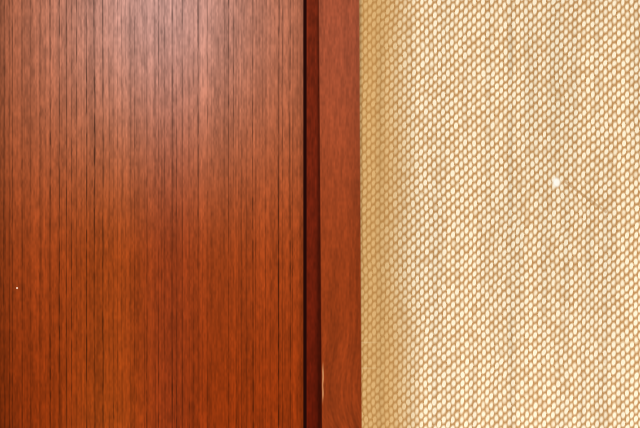
A WebGL 1 fragment shader for this texture:

```glsl
precision highp float;
// A varnished wood door, a dark gap and a narrow upright beside a woven cane panel.
// Wood is long stretched noise with thin scattered veins and a soft glare from above;
// the cane is a staggered lattice of near upright strands with uneven light.
uniform vec2 u_resolution;

float hash(vec2 p) {
  return fract(sin(dot(p, vec2(127.1, 311.7))) * 43758.5453);
}

float noise(vec2 p) {
  vec2 i = floor(p), f = fract(p);
  f = f * f * (3.0 - 2.0 * f);
  return mix(mix(hash(i), hash(i + vec2(1.0, 0.0)), f.x),
             mix(hash(i + vec2(0.0, 1.0)), hash(i + 1.0), f.x), f.y);
}

// Soft step at x = edge, about one pixel wide
float side(float edge, float x) {
  float w = 0.9 / u_resolution.x;
  return smoothstep(edge - w, edge + w, x);
}

float segment(vec2 p, vec2 a, vec2 b) {
  vec2 d = b - a;
  return length(p - a - d * clamp(dot(p - a, d) / dot(d, d), 0.0, 1.0));
}

// Signed grain around zero: bands, long fibres, short pores and fine speckle
float grain(vec2 p) {
  float bands = noise(vec2(p.x * 42.0, p.y * 0.6)) - 0.5;
  float fibres = noise(vec2(p.x * 135.0, p.y * 2.5)) - 0.5;
  float pores = noise(vec2(p.x * 250.0, p.y * 42.0)) - 0.5;
  float speckle = noise(p * vec2(300.0, 120.0)) - 0.5;
  return bands * 0.16 + fibres * 0.16 + pores * 0.19 + speckle * 0.12;
}

// Thin dark lines, one at a random place in each column, partly broken
float veins(vec2 p, float columns, float width) {
  float x = p.x * columns + 0.15 * (noise(vec2(p.x * 4.0, p.y * 3.0)) - 0.5);
  float id = floor(x);
  float place = 0.25 + 0.5 * hash(vec2(id, columns));
  float line = exp(-pow((fract(x) - place) / (columns * width), 2.0));
  float depth = hash(vec2(id, columns + 5.0));
  float broken = smoothstep(0.2, 0.7, noise(vec2(id * 7.0, p.y * 40.0)));
  float fade = smoothstep(0.1, 0.6, noise(vec2(id * 3.0 + 0.5, p.y * 2.5)));
  return line * depth * (0.4 + 0.6 * broken) * (0.4 + 0.6 * fade);
}

vec3 door(vec2 uv, vec2 p) {
  vec3 col = mix(vec3(0.58, 0.21, 0.05), vec3(0.65, 0.29, 0.13), smoothstep(0.0, 0.75, uv.y));
  col = mix(col, vec3(0.68, 0.31, 0.09), 0.6 * exp(-pow((uv.x - 0.17) / 0.07, 2.0)) * (1.0 - uv.y));
  col = mix(col, vec3(0.55, 0.21, 0.11), 0.4 * exp(-pow((uv.x - 0.265) / 0.045, 2.0)));

  // Glare falling from the top edge
  float across = exp(-pow((uv.x - 0.25) / 0.19, 2.0));
  float glare = smoothstep(0.36, 1.03, uv.y) * (0.25 + 0.75 * across);
  col = mix(col, vec3(0.79, 0.61, 0.57), glare * 0.92);

  col *= 1.0 + grain(p) * 0.9;
  col *= 1.0 - 0.42 * veins(p, 48.0, 0.0015);
  col *= 1.0 - 0.30 * veins(p + 0.31, 95.0, 0.0013);
  float seam = exp(-pow((uv.x - 0.285) / 0.0012, 2.0)) + exp(-pow((uv.x - 0.269) / 0.0010, 2.0));
  col *= 1.0 - 0.28 * seam * (0.4 + 0.6 * noise(vec2(2.0, p.y * 24.0)));
  col *= 1.0 - 0.10 * smoothstep(0.05, 0.0, uv.x);

  // Tiny pale nick
  return mix(col, vec3(0.93, 0.80, 0.72), smoothstep(0.004, 0.001, length(p - vec2(0.040, 0.327))));
}

vec3 upright(vec2 uv, vec2 p) {
  vec3 col = mix(vec3(0.60, 0.24, 0.09), vec3(0.65, 0.32, 0.21), smoothstep(0.25, 1.0, uv.y));
  float bend = 0.02 * smoothstep(0.3, 0.0, uv.y) * sin(uv.y * 14.0);
  col *= 1.0 + grain(p + vec2(7.0 + bend, 7.0)) * 0.75;
  col *= 1.0 - 0.10 * smoothstep(0.545, 0.562, uv.x);

  // Chipped lower left edge
  float chip = smoothstep(0.0022, 0.0006, abs(uv.x - 0.5035 - 0.002 * noise(vec2(uv.y * 50.0, 3.0))));
  chip *= smoothstep(0.16, 0.13, uv.y) * smoothstep(0.05, 0.08, uv.y);
  return mix(col, vec3(0.84, 0.58, 0.38), chip * 0.75);
}

vec3 cane(vec2 uv, vec2 p) {
  // Staggered lattice, gently warped as by hand weaving
  vec2 q = p + 0.006 * (vec2(noise(p * 12.0), noise(p * 12.0 + 30.0)) - 0.5);
  q += 0.002 * (vec2(noise(p * 60.0), noise(p * 60.0 + 9.0)) - 0.5);
  q /= vec2(0.0205, 0.0205);
  float column = floor(q.x * 2.0);
  q.y += 0.5 * mod(column, 2.0);
  vec2 cell = vec2(column, floor(q.y));
  vec2 f = vec2(fract(q.x * 2.0), fract(q.y)) - 0.5;
  f.x -= f.y * 0.28;
  float strand = 1.0 - smoothstep(0.12, 0.64, length(f * vec2(0.9, 1.1)));
  strand *= 0.78 + 0.44 * hash(cell);
  strand += 0.26 * (noise(p * vec2(170.0, 130.0)) - 0.5);

  // Shaded and flatter beside the upright, crisp and bright further right
  float open = smoothstep(0.59, 0.67, uv.x + 0.02 * (noise(vec2(uv.y * 5.0, 2.0)) - 0.5));
  vec3 dark = mix(vec3(0.75, 0.55, 0.31), vec3(0.76, 0.57, 0.36), open);
  vec3 light = mix(vec3(0.87, 0.70, 0.46), vec3(1.0, 0.94, 0.82), open);
  vec3 col = mix(dark, light, clamp(strand * 1.15, 0.0, 1.0));

  // Uneven tone and narrow vertical streaks
  col *= 0.96 + 0.07 * noise(vec2(p.x * 55.0, p.y * 2.5));
  col *= 1.0 - 0.12 * exp(-pow((uv.x - 0.798) / 0.004, 2.0)) * noise(vec2(3.0, uv.y * 9.0));
  col += 0.03 * smoothstep(0.5, 0.0, uv.y) * open;
  float thread = exp(-pow((abs(uv.y - 0.17) - 0.03) / 0.002, 2.0));
  col = mix(col, vec3(0.93, 0.82, 0.63), 0.35 * thread * noise(vec2(uv.x * 35.0, 8.0)));

  // Frayed white spot with a short crease
  float crease = segment(p, vec2(1.325, 0.575), vec2(1.42, 0.505));
  col = mix(col, vec3(0.68, 0.49, 0.29), 0.4 * smoothstep(0.005, 0.001, crease));
  float spot = length((p - vec2(1.304, 0.574)) * vec2(1.0, 0.8));
  col = mix(col, vec3(1.0, 0.98, 0.93), smoothstep(0.014, 0.004, spot));
  return col * (1.0 - 0.18 * smoothstep(0.568, 0.562, uv.x));
}

void main() {
  vec2 uv = gl_FragCoord.xy / u_resolution;
  vec2 p = uv * vec2(1.5, 1.0);
  // Recessed strip between door and upright
  vec3 strip = mix(vec3(0.37, 0.09, 0.03), vec3(0.47, 0.16, 0.08), uv.y) * (1.0 + grain(p + 3.0));
  strip *= 1.0 - 0.35 * smoothstep(0.493, 0.499, uv.x);
  vec3 col = door(uv, p) * (1.0 - 0.15 * smoothstep(0.466, 0.474, uv.x));
  col = mix(col, vec3(0.14, 0.04, 0.03), side(0.474, uv.x));
  col = mix(col, strip, side(0.479, uv.x));
  col = mix(col, upright(uv, p), side(mix(0.503, 0.498, uv.y), uv.x));
  col = mix(col, cane(uv, p), side(mix(0.565, 0.561, uv.y), uv.x));
  gl_FragColor = vec4(clamp(col, 0.0, 1.0), 1.0);
}
```
